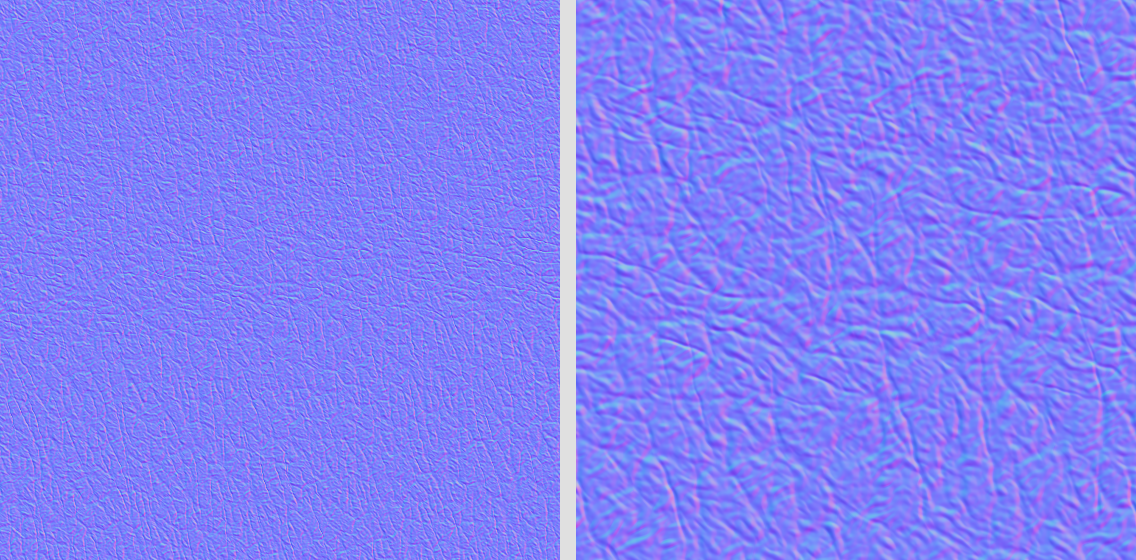
Left: the whole. Right: its middle third, enlarged.
This texture map is drawn by a WebGL 2 fragment shader. Its source:

```glsl
#version 300 es
precision highp float;
// Draws a tangent-space normal map of creased, fine-grained leather.

uniform vec2 u_resolution;
out vec4 fragColor;

// Creases: densities are in cells per canvas
const float CREASE_DEPTH = 0.00128;
const float CREASE_WIDTH = 0.0019;
const vec2 NETWORK_CELLS = vec2(37.0, 28.0);
const vec2 UPRIGHT_CELLS = vec2(45.0, 10.0);
const vec2 LEVEL_CELLS = vec2(12.0, 48.0);
const float LEAN = 0.22;
const float WARP_CELLS = 80.0;
const float WARP_AMOUNT = 0.0030;

// Fine grain
const float GRAIN_DEPTH = 0.00150;
const vec2 GRAIN_CELLS = vec2(92.0, 165.0);
const float FALLING_ANGLE = -0.62;
const float RISING_ANGLE = 0.50;
const float PORE_DEPTH = 0.0006;
const float PORE_CELLS = 200.0;

// Relief shading
const float SAMPLE_STEP = 0.0009;
const vec2 SIDE_SKEW = vec2(0.34, 0.10);
const vec2 SKEW_BALANCE = vec2(0.030, 0.012);
const vec3 CHANNEL_GAIN = vec3(1.0, 1.0, 0.985);

vec2 hash2(vec2 p) {
  vec3 q = fract(p.xyx * vec3(0.1031, 0.1030, 0.0973));
  q += dot(q, q.yzx + 33.33);
  return fract((q.xx + q.yz) * q.zy);
}

float cornerSlope(vec2 cell, vec2 offset) {
  float angle = 6.2832 * hash2(cell).x;
  return dot(vec2(cos(angle), sin(angle)), offset);
}

float gradientNoise(vec2 p) {
  vec2 cell = floor(p), f = fract(p), e = vec2(1.0, 0.0);
  vec2 fade = f * f * f * (f * (f * 6.0 - 15.0) + 10.0);
  float low = mix(cornerSlope(cell, f), cornerSlope(cell + e, f - e), fade.x);
  float high = mix(cornerSlope(cell + e.yx, f - e.yx),
                   cornerSlope(cell + 1.0, f - 1.0), fade.x);
  return mix(low, high, fade.y);
}

// Approximate distance to the nearest Voronoi border, in cells
float borderDistance(vec2 p) {
  vec2 cell = floor(p), f = fract(p);
  float first = 8.0, second = 8.0;
  for (int y = -1; y <= 1; y++) {
    for (int x = -1; x <= 1; x++) {
      vec2 o = vec2(x, y);
      float d = length(o + hash2(cell + o) - f);
      second = min(second, max(first, d));
      first = min(first, d);
    }
  }
  return 0.5 * (second - first);
}

float groove(float d, float width) {
  return exp(-d * d / (width * width));
}

// Uneven depth that lets creases fade in and out
float breakup(vec2 p) {
  return 0.4 + 0.6 * smoothstep(-0.25, 0.25, gradientNoise(p));
}

float creases(vec2 p) {
  vec2 warp = vec2(gradientNoise(p * WARP_CELLS),
                   gradientNoise(p * WARP_CELLS + 17.3));
  vec2 q = p + WARP_AMOUNT * warp;
  vec2 upright = vec2(q.x + LEAN * q.y, q.y);
  vec2 level = vec2(q.x, q.y + LEAN * q.x);

  // A band of level creases ends abruptly at its lower seam
  float aboveSeam = p.y - 0.38 - 0.06 * p.x + 0.06 * gradientNoise(p * 5.0);
  float band = smoothstep(-0.01, 0.02, aboveSeam)
             * (1.0 - 0.5 * smoothstep(0.08, 0.3, aboveSeam));

  float network = groove(borderDistance(upright * NETWORK_CELLS),
                         CREASE_WIDTH * NETWORK_CELLS.x);
  float uprightLines = groove(gradientNoise(upright * UPRIGHT_CELLS),
                              CREASE_WIDTH * UPRIGHT_CELLS.x * 0.8);
  float levelLines = groove(gradientNoise(level * LEVEL_CELLS + 41.0),
                            CREASE_WIDTH * LEVEL_CELLS.y * 0.8);
  float depth = 0.8 * network * breakup(p * 26.0 + 5.0)
              + mix(1.0, 0.5, band) * uprightLines * breakup(p * 22.0 + 29.0)
              + 0.9 * band * levelLines * breakup(p * 22.0 + 53.0);
  // Crossing creases do not pile up
  return depth / (1.0 + 0.25 * depth * depth);
}

// Short rounded wrinkles running along the given angle
float wrinkles(vec2 p, float angle) {
  float c = cos(angle), s = sin(angle);
  vec2 q = vec2(c * p.x + s * p.y, c * p.y - s * p.x);
  float n = gradientNoise(q * GRAIN_CELLS + 71.0);
  return sqrt(n * n + 0.006) + 0.5 * n;
}

float leatherHeight(vec2 p) {
  float falling = smoothstep(-0.35, 0.2, gradientNoise(p * 30.0 + 83.0));
  float grain = mix(wrinkles(p, RISING_ANGLE), wrinkles(p, FALLING_ANGLE), falling);
  return GRAIN_DEPTH * grain + PORE_DEPTH * gradientNoise(p * PORE_CELLS)
       - CREASE_DEPTH * creases(p);
}

void main() {
  vec2 p = gl_FragCoord.xy / u_resolution;
  vec2 e = vec2(SAMPLE_STEP, 0.0);
  vec2 slope = vec2(leatherHeight(p - e) - leatherHeight(p + e),
                    leatherHeight(p - e.yx) - leatherHeight(p + e.yx)) / (2.0 * SAMPLE_STEP);
  // Walls facing right and up are steeper than their opposites
  slope += SIDE_SKEW * abs(slope) - SKEW_BALANCE;
  vec3 normal = normalize(vec3(slope, 1.0));
  fragColor = vec4(CHANNEL_GAIN * (0.5 + 0.5 * normal), 1.0);
}
```
